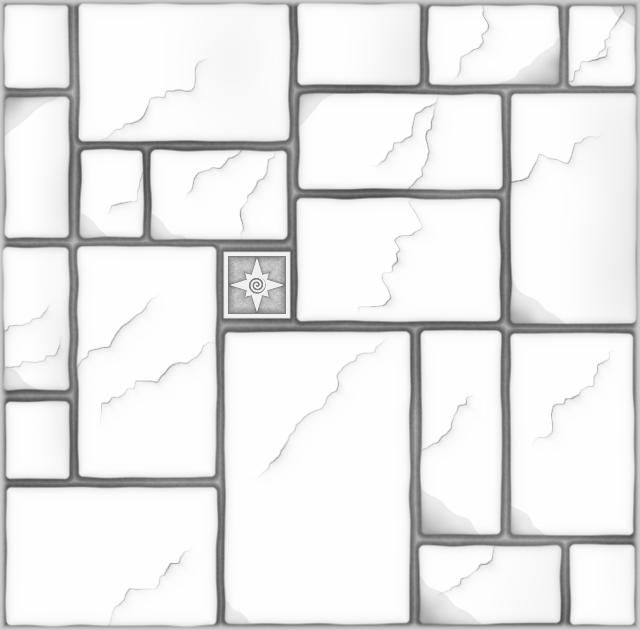
Write a Shadertoy shader that draws this texture map.

```glsl
// Pale stone paving with shaded joints, cracked slabs and a carved sun tile in a pinwheel layout.

const vec2 TILE_LO = vec2(0.345, 0.473);   // cell of the carved tile, hub of the pinwheel
const vec2 TILE_HI = vec2(0.458, 0.605);
const float TILE_HALF = 0.052;
const float INSET_MIN = 0.0053;            // half joint width and its variation
const float INSET_VARY = 0.0048;
const float CORNER = 0.008;
const float WOBBLE = 0.0035;
const float REACH = 0.015;                 // how far neighbouring stones are searched
const float WHITE = 0.995;
const float JOINT_DARK = 0.33;
const float JOINT_LIGHT = 0.62;
const float BORDER_TONE = 0.80;
const float TAU = 6.28318;

// Binary cuts of the four arms: positive splits x, negative splits y, zero keeps the stone.
const float CUTS[28] = float[28](
    0.256, -0.62, -0.40, 0.0, 0.0, 0.33, 0.0,
    -0.725, 0.615, 0.38, -0.56, 0.0, 0.0, 0.64,
    0.463, 0.0, -0.30, 0.0, 0.0, 0.667, 0.40,
    -0.38, 0.0, 0.335, 0.0, 0.0, -0.365, 0.0);

struct Stone { vec2 center; vec2 halfSize; float id; bool carved; };

float hash(float n) { return fract(sin(n * 12.9898 + 1.3) * 43758.547); }
float hash(vec2 p) { return fract(sin(dot(p, vec2(127.1, 311.7))) * 43758.547); }

float noise(vec2 p) {
    vec2 i = floor(p), f = fract(p);
    f = f * f * (3.0 - 2.0 * f);
    return mix(mix(hash(i), hash(i + vec2(1, 0)), f.x),
               mix(hash(i + vec2(0, 1)), hash(i + vec2(1, 1)), f.x), f.y);
}

float boxDistance(vec2 p, vec2 halfSize, float radius) {
    vec2 q = abs(p) - halfSize + radius;
    return length(max(q, 0.0)) + min(max(q.x, q.y), 0.0) - radius;
}

// Pick the pinwheel arm, then descend its cuts to the stone around p.
Stone findStone(vec2 p, float top) {
    vec2 a = TILE_LO, b = TILE_HI, lo = a, hi = b;
    int arm = 4, node = 0;
    if (p.x < b.x && p.y > b.y)        { arm = 0; lo = vec2(0, b.y); hi = vec2(b.x, top); }
    else if (p.x >= b.x && p.y >= a.y) { arm = 1; lo = vec2(b.x, a.y); hi = vec2(1, top); }
    else if (p.x >= a.x && p.y < a.y)  { arm = 2; lo = vec2(a.x, 0); hi = vec2(1, a.y); }
    else if (p.x < a.x && p.y <= b.y)  { arm = 3; lo = vec2(0); hi = vec2(a.x, b.y); }
    if (arm == 4) return Stone((lo + hi) * 0.5, vec2(TILE_HALF), 99.0, true);
    for (int level = 0; level < 3; level++) {
        float cut = CUTS[arm * 7 + node];
        if (cut == 0.0) break;
        vec2 axis = cut > 0.0 ? vec2(1, 0) : vec2(0, 1);
        vec2 split = mix(lo, hi, abs(cut));
        bool high = dot(p - split, axis) > 0.0;
        if (high) lo = mix(lo, split, axis); else hi = mix(hi, split, axis);
        node = 2 * node + (high ? 2 : 1);
    }
    float id = float(arm * 16 + node) + 1.0;
    lo += INSET_MIN + INSET_VARY * vec2(hash(id + 0.1), hash(id + 0.2));
    hi -= INSET_MIN + INSET_VARY * vec2(hash(id + 0.3), hash(id + 0.4));
    return Stone((lo + hi) * 0.5, (hi - lo) * 0.5, id, false);
}

float stoneDistance(vec2 p, Stone s) {
    if (s.carved) return boxDistance(p - s.center, s.halfSize, 0.001);
    float rough = noise(p * 24.0 + s.id * 7.0) - 0.5;
    return boxDistance(p - s.center, s.halfSize, CORNER) + WOBBLE * rough;
}

// Four-pointed star; steepness sets how slender the points are.
float starDistance(vec2 p, float tip, float steepness) {
    vec2 q = abs(p);
    return (max(q.x, q.y) + steepness * min(q.x, q.y) - tip) / length(vec2(1, steepness));
}

float carvedFace(vec2 p, float d, float px) {
    float field = 0.77 + 0.10 * (noise(p * 420.0) - 0.5);
    field -= 0.16 * smoothstep(-0.020, -0.008, d);
    float star = min(starDistance(p, 0.043, 3.2),
                     starDistance(mat2(0.7071, 0.7071, -0.7071, 0.7071) * p, 0.026, 1.6));
    field -= 0.28 * exp(-max(star, 0.0) / 0.0022);
    float tone = mix(0.94, field, smoothstep(-px * 0.6, px * 0.6, star));
    // Spiral at the heart of the star
    float r = length(p);
    float turn = fract(r / 0.0056 - atan(p.y, p.x) / TAU);
    float spiral = smoothstep(0.34, 0.12, abs(turn - 0.5)) * smoothstep(0.0145, 0.0125, r);
    tone = mix(tone, 0.50, spiral);
    // Raised frame with a dark inner line
    tone = mix(tone, 0.50, smoothstep(0.0022, 0.0006, abs(d + 0.0075)));
    return mix(tone, 0.95, smoothstep(-0.0075, -0.0058, d));
}

float stoneFace(vec2 p, Stone s, float d) {
    vec2 q = p - s.center;
    float tone = WHITE - 0.13 * exp(min(d, 0.0) / 0.0045);
    tone -= 0.07 * step(0.7, hash(s.id + 0.5)) * smoothstep(-0.3, 1.0, q.x / s.halfSize.x) * noise(p * 9.0);
    // Chipped corner
    vec2 side = sign(vec2(hash(s.id + 0.6), hash(s.id + 0.7)) - 0.5);
    vec2 inward = s.halfSize - q * side;
    float size = mix(0.025, 0.065, hash(s.id + 0.8)) * step(0.55, hash(s.id + 0.9));
    float chip = size - dot(inward, vec2(0.65, 0.8)) + 0.014 * (noise(p * 45.0) - 0.5);
    if (size > 0.0) tone -= 0.07 * smoothstep(0.0, 0.003, chip) + 0.22 * smoothstep(0.005, 0.06, chip);
    // Ragged diagonal cracks with a soft lower lip
    for (int i = 0; i < 2; i++) {
        float seed = s.id * 3.0 + float(i) * 0.37;
        vec2 dir = normalize(vec2(0.4 + hash(seed), 0.85));
        vec2 c = q - s.halfSize * (vec2(hash(seed + 0.2), hash(seed + 0.4)) - 0.5) * 1.3;
        float along = dot(c, dir);
        float across = dot(c, vec2(dir.y, -dir.x)) + 0.036 * (noise(vec2(along * 32.0, seed)) - 0.5)
                     + 0.009 * (noise(vec2(along * 110.0, seed)) - 0.5);
        float reach = min(s.halfSize.x, s.halfSize.y) * 1.1;
        float strength = smoothstep(reach, reach * 0.6, abs(along)) * step(0.5, hash(seed + 0.6));
        strength *= 0.2 + 0.8 * noise(vec2(along * 45.0, seed + 5.0));
        float lip = across > 0.0 ? exp(-across / 0.007) : 0.0;
        tone -= strength * (0.15 * lip + 0.27 * smoothstep(0.0025, 0.0, abs(across)));
    }
    return tone;
}

void mainImage(out vec4 fragColor, in vec2 fragCoord) {
    vec2 p = fragCoord / iResolution.x;
    float top = iResolution.y / iResolution.x, px = 1.0 / iResolution.x;

    // Nearest stone among the cells around p
    Stone nearest = findStone(p, top);
    float d = stoneDistance(p, nearest);
    for (int i = 0; i < 9; i++) {
        vec2 offset = vec2(i % 3 - 1, i / 3 - 1) * REACH;
        Stone s = findStone(clamp(p + offset, vec2(0), vec2(1, top)), top);
        float other = stoneDistance(p, s);
        if (other < d) { d = other; nearest = s; }
    }

    // Joint: dark beside the stones, paler where it widens and at the border
    float joint = mix(JOINT_DARK, JOINT_LIGHT, smoothstep(0.001, 0.013, d));
    joint += 0.18 * noise(p * 7.0) - 0.03 + 0.04 * (noise(p * 260.0) - 0.5);
    float border = min(min(p.x, 1.0 - p.x), min(p.y, top - p.y));
    joint = mix(BORDER_TONE, joint, smoothstep(0.0, 0.013, border));

    float face = nearest.carved ? carvedFace(p - nearest.center, d, px) : stoneFace(p, nearest, d);
    float soft = max(px, 0.0019);
    float tone = mix(face, joint, smoothstep(-soft, soft, d));
    fragColor = vec4(vec3(clamp(tone, 0.0, 1.0)), 1.0);
}
```
